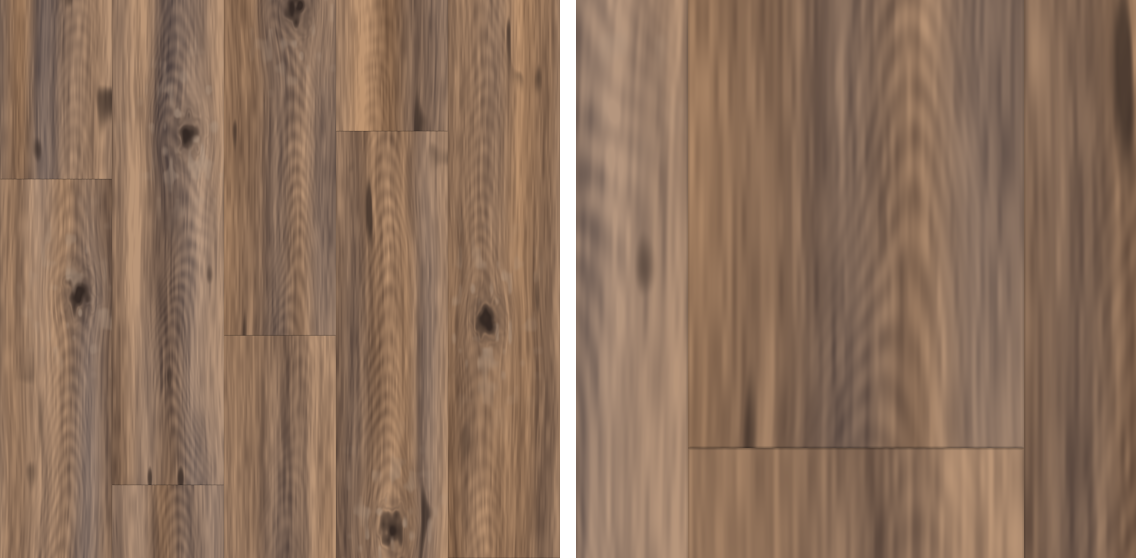
Left, the full canvas; right, a detail of the centre.
This texture is drawn by a WebGL 1 fragment shader. Its source:

```glsl
precision highp float;
// Rustic oak flooring: five upright planks across, each with one butt joint.
// Every plank layers stretched noise (bands, fibres, pores), a dark heart
// with arched growth rings, and a knot that bends the grain around it.

uniform vec2 u_resolution;

#define PLANKS 5.0
#define SEAM_WIDTH 0.0016
#define RING_DENSITY 6.0
#define FIBRE_DEPTH 0.40
#define DARK_WOOD vec3(0.36, 0.285, 0.245)
#define LIGHT_WOOD vec3(0.70, 0.565, 0.455)
#define KNOT_BROWN vec3(0.17, 0.13, 0.115)
#define JOINT_Y vec4(0.679, 0.131, 0.399, 0.765)
#define KNOT_X vec4(0.70, 0.68, 0.65, 0.50)
#define KNOT_Y vec4(0.475, 0.76, 0.985, 0.05)
#define HEART_ABOVE vec4(0.25, 1.0, 0.85, 0.15)
#define HEART_BELOW vec4(0.90, 0.90, 0.15, 0.95)

float hash(vec2 p) {
  vec3 q = fract(p.xyx * 0.1031);
  q += dot(q, q.yzx + 33.33);
  return fract((q.x + q.y) * q.z);
}

float noise(vec2 p) {
  vec2 i = floor(p), f = fract(p);
  f = f * f * (3.0 - 2.0 * f);
  return mix(mix(hash(i), hash(i + vec2(1.0, 0.0)), f.x),
             mix(hash(i + vec2(0.0, 1.0)), hash(i + 1.0), f.x), f.y);
}

// Value of a given column: the first four from a vector, then the last.
float pick(vec4 values, float last, float column) {
  if (column > 3.5) return last;
  return dot(values, vec4(equal(vec4(column), vec4(0.0, 1.0, 2.0, 3.0))));
}

vec3 wood(vec2 uv) {
  // Which plank this is, and its own random offset
  float column = clamp(floor(uv.x * PLANKS), 0.0, PLANKS - 1.0);
  float joint = pick(JOINT_Y, 0.0, column);
  float above = step(joint, uv.y);
  float heart = mix(pick(HEART_BELOW, 0.5, column),
                    pick(HEART_ABOVE, 0.5, column), above);
  vec2 id = vec2(column, above);
  vec2 seed = 40.0 * vec2(hash(id + 3.7), hash(id + 19.3));

  // Plank coordinates in plank widths, bent around the knot
  vec2 p = vec2(uv.x * PLANKS - column, uv.y * PLANKS);
  vec2 knot = vec2(pick(KNOT_X, 0.35, column),
                   pick(KNOT_Y, 0.43, column) * PLANKS);
  vec2 k = p - knot;
  float r = length(k * vec2(1.0, 0.6));
  vec2 q = p;
  q.x -= 0.6 * k.x * exp(-r * r * 22.0);
  q.x += 0.05 * (noise(p * vec2(1.5, 1.1) + seed) - 0.5);
  vec2 g = q + seed;

  // Broad bands, streaks, fibres and fine pores
  float band = noise(g * vec2(3.5, 0.12)) - 0.5;
  float streak = noise(g * vec2(14.0, 0.5)) - 0.5;
  float fibre = noise(g * vec2(38.0, 1.3)) - 0.5;
  float pore = noise(g * vec2(75.0, 5.0)) - 0.5;
  float tone = 0.65 + 0.75 * band + 0.40 * streak
             + FIBRE_DEPTH * (0.9 * fibre + 0.9 * pore);

  // Dark heartwood with arched rings along its axis
  float sway = 0.22 * (noise(vec2(q.y * 0.9, 5.0) + seed) - 0.5);
  float d = q.x - knot.x + 0.06 - sway;
  float core = exp(-d * d * 17.0);
  tone -= heart * core * (0.30 + 0.24 * (noise(g * vec2(5.0, 0.7)) - 0.5));
  float phase = RING_DENSITY * (q.y + 11.0 * d * d)
              + 3.0 * noise(g * vec2(4.0, 1.1));
  float ring = sin(6.2832 * phase);
  float arch = exp(-d * d * 34.0) * (0.3 + 0.7 * heart);
  tone += 0.11 * arch * ring * (0.4 + 1.2 * noise(g * vec2(30.0, 6.0)));

  vec3 color = mix(DARK_WOOD, LIGHT_WOOD, clamp(tone, -0.1, 1.08));
  float warmth = noise(g * vec2(4.5, 0.2) + 11.0) - 0.45 - 0.2 * heart * core;
  color += warmth * vec3(0.06, 0.0, -0.07);

  // Scattered dark slits
  float slit = smoothstep(0.80, 0.95, noise(g * vec2(11.0, 2.2) + 7.0));
  slit *= smoothstep(0.52, 0.75, noise(g * vec2(2.5, 0.8) + 23.0));
  color = mix(color, KNOT_BROWN, 0.65 * slit);

  // Knot with ragged centre, soft halo and pale scuffs beside it
  float ragged = r + 0.09 * (noise(p * vec2(24.0, 12.0) + seed) - 0.5);
  float centre = 1.0 - smoothstep(0.02, 0.11, ragged);
  float halo = exp(-r * r * 45.0) * (0.75 + 0.25 * sin(ragged * 110.0));
  color = mix(color, DARK_WOOD * 0.85, 0.6 * halo);
  color = mix(color, KNOT_BROWN, 0.85 * centre);
  float scuff = smoothstep(0.60, 0.92, noise(p * vec2(18.0, 9.0) + seed));
  scuff *= exp(-r * r * 7.0) * (1.0 - centre);
  color = mix(color, vec3(0.71, 0.62, 0.54), 0.55 * scuff);

  // Faint long seams and slightly stronger butt joints
  float side = min(p.x, 1.0 - p.x) / PLANKS;
  float seam = 0.14 * (1.0 - smoothstep(0.0, SEAM_WIDTH, side));
  float butt = 0.24 * (1.0 - smoothstep(0.0, SEAM_WIDTH, abs(uv.y - joint)));
  return color * (1.0 - max(seam, butt));
}

void main() {
  // Average four samples to smooth joints and grain
  vec3 sum = vec3(0.0);
  for (int i = 0; i < 4; i++) {
    float n = float(i);
    vec2 shift = vec2(mod(n, 2.0), floor(n * 0.5)) * 0.5 - 0.25;
    sum += wood((gl_FragCoord.xy + shift) / u_resolution);
  }
  gl_FragColor = vec4(sum * 0.25, 1.0);
}
```
